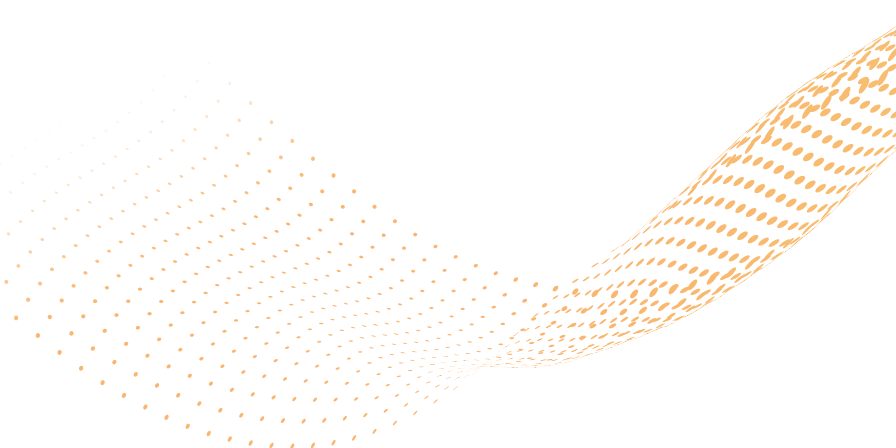
Reproduce this background procedurally as a WebGL 2 fragment shader.

```glsl
#version 300 es
precision highp float;
// A twisted ribbon of orange dots on white, faint at upper left, bold at right.
// Each row of the dot lattice is a curve y(x); across the rows the sheet is a
// cubic whose ends and slopes are splined along x, so it folds over itself.

uniform vec2 u_resolution;
out vec4 fragColor;

const vec3 PAPER = vec3(1.0);
const vec3 INK_LEFT = vec3(0.98, 0.71, 0.44);
const vec3 INK_RIGHT = vec3(0.97, 0.74, 0.44);
const int ROWS = 20;             // steps across the sheet
const float COLUMNS = 20.5;      // dots per canvas height along x
const float STRETCH = 0.042;     // columns tighten toward the right
const float FIRST_COLUMN = 8.74;
const float SHEAR = 0.55;        // column shift per row
const float ROUNDING = 0.75;     // below 1 widens dots across the rows
const float MIN_ROW_GAP = 0.003; // keeps dots visible at the folds
const float DOT_SMALL = 0.045;   // radii in lattice cells
const float DOT_MEDIUM = 0.078;
const float DOT_LARGE = 0.225;
const float KNOT_STEP = 0.25;

// Sheet profile along x: first-row height, last-row height, slope at each.
const vec4 PROFILE[11] = vec4[11](
    vec4(1.586, 0.544, -1.50, -1.30),
    vec4(1.333, 0.320, -1.50, -1.30),
    vec4(1.078, 0.133, -1.48, -1.30),
    vec4(0.826, 0.023, -1.35, -1.25),
    vec4(0.604, 0.013, -1.17, -1.10),
    vec4(0.435, 0.122, -0.90, -0.30),
    vec4(0.354, 0.345, -0.90, 0.35),
    vec4(0.354, 0.540, -0.82, -0.30),
    vec4(0.451, 0.722, -0.36, -0.73),
    vec4(0.667, 0.840, -0.13, -0.95),
    vec4(0.896, 0.960, 0.00, -1.10));

// Catmull-Rom spline through the profile knots.
vec4 profileAt(float x) {
    float s = x / KNOT_STEP + 1.0;
    int i = clamp(int(floor(s)), 1, 8);
    float f = s - float(i);
    vec4 a = PROFILE[i - 1], b = PROFILE[i], c = PROFILE[i + 1], d = PROFILE[i + 2];
    return b + 0.5 * f * (c - a + f * (2.0 * a - 5.0 * b + 4.0 * c - d
             + f * (3.0 * (b - c) + d - a)));
}

// Cubic across the rows: x = height, y = derivative in t.
vec2 sheet(vec4 k, float t) {
    float rise = k.y - k.x;
    float c2 = 3.0 * rise - 2.0 * k.z - k.w;
    float c3 = k.z + k.w - 2.0 * rise;
    return vec2(k.x + t * (k.z + t * (c2 + t * c3)),
                k.z + t * (2.0 * c2 + 3.0 * t * c3));
}

void main() {
    vec2 p = vec2(2.0, 1.0) * gl_FragCoord.xy / u_resolution;
    float pixel = 1.0 / u_resolution.y;
    float delta = 0.002;
    vec4 here = profileAt(p.x);
    vec4 beside = profileAt(p.x + delta);

    // Dots grow and darken away from the upper left.
    float presence = smoothstep(0.26, 0.82, 0.5 * p.x + 1.0 - p.y);
    float radius = mix(DOT_SMALL, DOT_MEDIUM, presence);
    radius = mix(radius, DOT_LARGE, smoothstep(1.0, 1.75, p.x));

    float column = COLUMNS * (p.x + STRETCH * p.x * p.x) - FIRST_COLUMN;
    float density = COLUMNS * (1.0 + 2.0 * STRETCH * p.x);
    float clear = 1.0;

    for (int row = 0; row <= ROWS; row++) {
        float t = float(row) / float(ROWS);
        vec2 y = sheet(here, t);
        float tilt = (sheet(beside, t).x - y.x) / delta;
        float gap = y.y / float(ROWS);
        gap = (gap < 0.0 ? -1.0 : 1.0) * max(abs(gap), MIN_ROW_GAP);

        // Offset from the nearest dot, in lattice cells.
        float u = column + SHEAR * float(row);
        float nearest = floor(u + 0.5);
        float v = (p.y - y.x) / gap;
        vec2 q = vec2(u - nearest + SHEAR * v, ROUNDING * v);
        float dist = length(q);

        // Screen-space gradient of that distance gives the edge width.
        vec2 n = q / max(dist, 0.0001);
        float across = (n.x * SHEAR + n.y * ROUNDING) / gap;
        float edge = length(vec2(n.x * density - across * tilt, across)) * pixel;
        edge = max(edge, 0.0001);

        // Slivers thinner than a pixel are dimmed to their true coverage.
        float cover = clamp(0.5 - (dist - radius) / edge, 0.0, 1.0);
        cover *= min(1.0, 2.0 * radius / edge);
        clear *= 1.0 - cover * step(-3.0 * t, nearest);
    }

    vec3 ink = mix(INK_LEFT, INK_RIGHT, smoothstep(1.2, 2.0, p.x));
    fragColor = vec4(mix(PAPER, ink, (1.0 - clear) * presence), 1.0);
}
```
